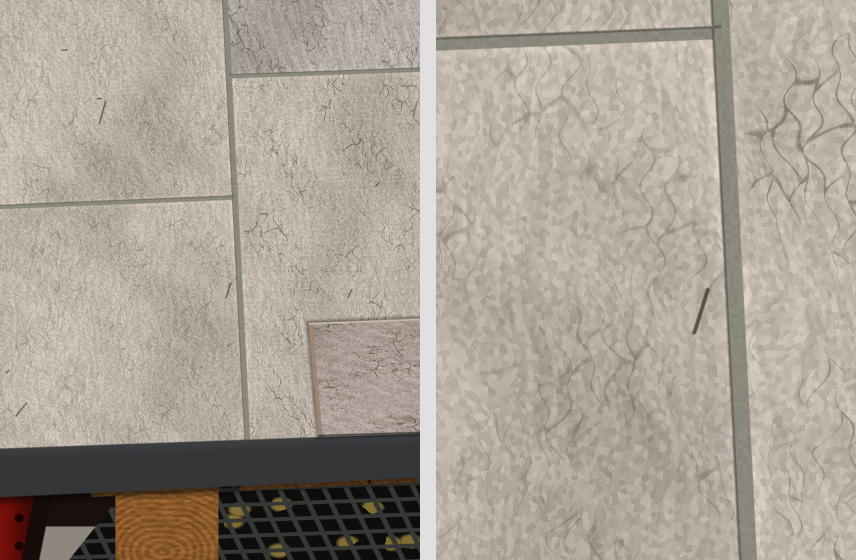
Left, the full canvas; right, a detail of the centre.
A Shadertoy shader for this texture:

```glsl
// Weathered wood-look floor tiles with grout, a loose sample tile, a dark rail and a pallet below.

float px; // height of one pixel in canvas units

float hash(vec2 p) { return fract(sin(dot(p, vec2(127.1, 311.7))) * 43758.55); }

float cover(float d) { return smoothstep(px, -px, d); }

// Cellular noise: nearest distance, second distance, random value of the cell
vec3 cells(vec2 p) {
  vec2 base = floor(p);
  vec3 best = vec3(9.0, 9.0, 0.0);
  for (int j = -1; j <= 1; j++)
    for (int i = -1; i <= 1; i++) {
      vec2 c = base + vec2(i, j);
      float d = length(c + vec2(hash(c), hash(c + 37.3)) - p);
      if (d < best.x) best = vec3(d, best.x, hash(c + 71.9));
      else best.y = min(best.y, d);
    }
  return best;
}

// Soft blotches from layered sines, about -1 to 1
float clouds(vec2 p, float seed) {
  float a = sin(p.x * 13.0 + seed + 1.7 * sin(p.y * 7.0 + seed * 2.0));
  float b = sin(p.y * 11.0 - seed * 3.0 + 2.0 * sin(p.x * 9.0 + seed));
  float c = sin(p.x * 37.0 + p.y * 15.0 + 2.0 * sin(p.y * 23.0 + seed));
  return 0.4 * a + 0.35 * b + 0.25 * c;
}

// Bleached wood: fibres run along y, with fine crackle and pale speckle
vec3 weathered(vec2 p, float seed, float crackle) {
  vec2 q = p + vec2(0.05 * p.y, 0.0) + seed * 3.1;
  q.x += 0.004 * sin(q.y * 31.0 + 2.0 * sin(q.x * 24.0)) + 0.0015 * sin(q.y * 97.0 + q.x * 60.0);
  float blotch = clouds(p, seed);
  vec3 fibre = cells(q * vec2(210.0, 42.0));
  vec3 speck = cells(q * vec2(330.0, 260.0));
  vec2 bent = q + 0.003 * vec2(sin(q.y * 210.0), sin(q.x * 170.0));
  vec3 split = cells(bent * vec2(72.0, 27.0));
  float crack = smoothstep(0.11, 0.02, split.y - split.x);
  crack *= smoothstep(-0.2, 0.7, clouds(q * 3.7, seed + 2.0) + 0.6 * split.z - 0.2);
  float streak = smoothstep(0.55, 0.95, fibre.z) * smoothstep(0.0, 0.7, -blotch);
  float light = 0.63 + 0.17 * blotch + 0.24 * (fibre.z - 0.5) + 0.36 * (speck.z - 0.5);
  light -= crackle * crack + 0.3 * streak;
  return mix(vec3(0.57, 0.535, 0.485), vec3(0.84, 0.80, 0.76), light);
}

// Pallet, red post and steel grating under the rail
vec3 underside(vec2 p) {
  // Grating with scraps showing through the openings
  vec2 g = abs(fract(vec2(p.x * 25.0 + p.y * 12.0, (p.y - 0.035 * p.x) * 36.0)) - 0.5);
  float bars = smoothstep(0.33, 0.42, max(g.x, g.y));
  vec3 scrap = cells(p * vec2(22.0, 34.0) + 4.0);
  vec3 col = mix(vec3(0.06, 0.05, 0.045), vec3(0.50, 0.43, 0.20),
                 step(0.76, scrap.z) * smoothstep(0.55, 0.3, scrap.x) * step(0.4, p.x));
  col = mix(col, vec3(0.21, 0.22, 0.21), bars);

  // Gap to the left of the grating, pale floor in its corner
  float gap = p.x - 0.123 - 0.8 * p.y;
  vec3 floorCol = mix(vec3(0.10, 0.06, 0.05), vec3(0.56, 0.53, 0.49), cover(p.y - 0.06));
  col = mix(col, floorCol, cover(gap));

  // Post with punched holes
  vec3 post = vec3(0.40, 0.05, 0.035) * (0.65 + 0.5 * smoothstep(0.06, 0.0, p.x));
  vec2 hole = vec2(p.x - 0.034, (fract(p.y * 20.0) - 0.5) / 20.0);
  post *= 1.0 - 0.7 * cover(length(hole) - 0.008);
  col = mix(col, vec3(0.09, 0.045, 0.04), cover(p.x - 0.09 - 0.2 * (p.y - 0.1)));
  col = mix(col, post, cover(p.x - 0.058 - 0.2 * (p.y - 0.1)));

  // Wooden block with growth rings, and boards above it
  float ring = length((p - vec2(0.29, 0.015)) * vec2(1.0, 1.5)) + 0.003 * sin(p.x * 70.0);
  vec3 wood = vec3(0.60, 0.385, 0.18) * (0.9 + 0.09 * sin(ring * 420.0) + 0.2 * (cells(p * vec2(90.0, 260.0)).z - 0.5));
  col = mix(col, wood, cover(abs(p.x - 0.298) - 0.092));
  float boardY = p.y - 0.105 - 0.045 * p.x;
  float joint = min(abs(p.x - 0.41) - 0.018, abs(p.x - 0.66) - 0.002);
  float board = max(max(0.163 - p.x, -boardY), -joint);
  return mix(col, wood * (0.85 + 12.0 * boardY), cover(board));
}

void mainImage(out vec4 fragColor, in vec2 fragCoord) {
  px = 1.0 / iResolution.y;
  vec2 p = fragCoord / iResolution.xy * vec2(0.75, 1.0);

  // Staggered floor tiles, two to each side of the long joint
  float v = p.x - 0.402 - 0.0509 * (1.0 - p.y);
  float h = v < 0.0 ? p.y - 0.630 - 0.041 * p.x : p.y - 0.849 - 0.035 * p.x;
  float side = step(0.0, v), upper = step(0.0, h);
  vec3 col = weathered(p, 1.3 + 2.0 * side + 1.1 * upper, 0.35 + 0.3 * side);
  col *= mix(vec3(1.0), vec3(0.93, 0.94, 0.96), side * upper);

  // Scattered dark scuffs
  for (int i = 0; i < 9; i++) {
    vec2 id = vec2(i, 5.0);
    vec2 r = p - vec2(0.72 * hash(id), 0.26 + 0.70 * hash(id + 9.0));
    float angle = 1.4 * hash(id + 3.0);
    vec2 dir = vec2(cos(angle), sin(angle));
    float reach = 0.003 + 0.018 * pow(hash(id + 6.0), 4.0);
    float scuff = length(r - dir * clamp(dot(r, dir), -reach, reach)) - 0.0011;
    col = mix(col, vec3(0.24, 0.22, 0.20), 0.8 * cover(scuff));
  }

  // Grout with a pale tile lip and a thin shadow
  float grout = min(abs(v) - 0.0052, abs(h) - 0.0038);
  col *= 1.0 + 0.06 * smoothstep(0.008, 0.0, grout);
  col = mix(col, vec3(0.54, 0.53, 0.49) + 0.04 * (hash(floor(p * 400.0)) - 0.5), cover(grout));
  float shade = min(abs(v + 0.005), abs(h - 0.0035)) - 0.0008;
  col *= 1.0 - 0.28 * cover(shade);

  // Rail, lit along its upper edge
  float railTop = p.y - 0.199 - 0.036 * p.x, railBottom = p.y - 0.112 - 0.047 * p.x;
  vec3 rail = vec3(0.205, 0.21, 0.22) + 0.035 * smoothstep(-0.025, 0.0, railTop);
  col = mix(col, rail, cover(railTop));
  col = mix(col, underside(p) * (1.0 - 0.5 * smoothstep(-0.02, 0.0, railBottom)), cover(railBottom));

  // Loose sample with sideways grain and a bare clay edge
  float left = p.x - 0.551 - 0.089 * (0.423 - p.y);
  float top = p.y - 0.4232 - 0.04 * (p.x - 0.551);
  float bottom = 0.221 + 0.03 * (p.x - 0.569) - p.y;
  float plate = max(max(-left, top), bottom);
  col *= 1.0 - 0.35 * smoothstep(0.009, 0.0, plate);
  vec3 sampleCol = weathered(p.yx, 6.2, 0.75) * vec3(0.89, 0.87, 0.88);
  sampleCol = mix(sampleCol, vec3(0.62, 0.52, 0.44), cover(left - 0.007));
  sampleCol = mix(sampleCol, vec3(0.80, 0.75, 0.70), cover(-top - 0.003));
  sampleCol *= 1.0 - 0.6 * cover(-bottom - 0.0025);
  col = mix(col, sampleCol, cover(plate));

  fragColor = vec4(col, 1.0);
}
```
